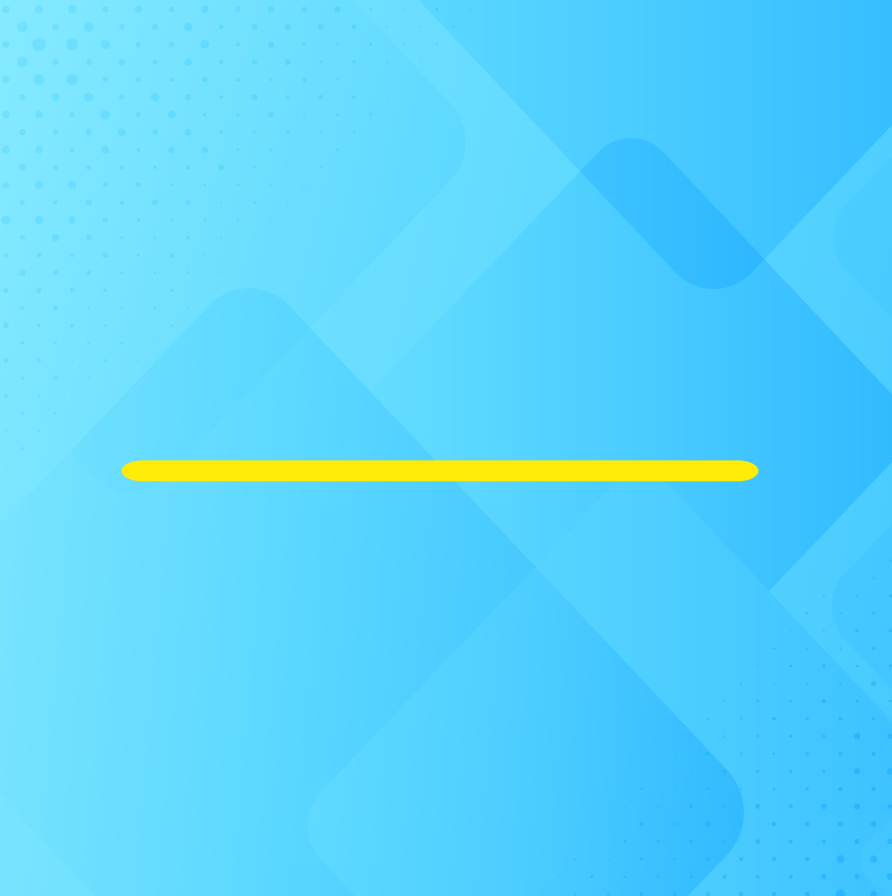
A Shadertoy shader for this background:

```glsl
// Sky-blue backdrop of overlapping rounded diamonds, halftone dots and a yellow bar.

const vec3 PALE = vec3(0.53, 0.92, 1.0);
const vec3 SKY  = vec3(0.35, 0.84, 1.0);
const vec3 DEEP = vec3(0.18, 0.72, 1.0);
const vec3 YELLOW = vec3(1.0, 0.92, 0.03);

float hash(vec2 p) {
    return fract(sin(dot(p, vec2(127.1, 311.7))) * 43758.5);
}

float coverage(float dist, float pixel) {
    return clamp(0.5 - dist / pixel, 0.0, 1.0);
}

// Maps a tone (0 pale, 1 deep) to a blue.
vec3 blueRamp(float tone) {
    vec3 low = mix(PALE, SKY, clamp(tone * 2.0, 0.0, 1.0));
    return mix(low, DEEP, clamp(tone * 2.0 - 1.0, 0.0, 1.1));
}

// Rounded box on the diagonal axes: x = falling lines, y = rising lines.
float diamond(vec2 diag, vec2 fallRange, vec2 riseRange, float radius, float pixel) {
    vec2 lo = vec2(fallRange.x, riseRange.x);
    vec2 hi = vec2(fallRange.y, riseRange.y);
    vec2 q = (abs(diag - 0.5 * (lo + hi)) - 0.5 * (hi - lo)) / 1.457 + radius;
    float dist = length(max(q, 0.0)) + min(max(q.x, q.y), 0.0) - radius;
    return coverage(dist, pixel);
}

// Staggered dots that shrink away from a corner.
float halftone(vec2 p, vec2 origin, vec2 corner, vec2 reach, float size, float pixel) {
    vec2 cell = vec2(0.0185, 0.0196);
    vec2 id = floor((p - origin) / cell + 0.5);
    vec2 center = origin + id * cell;
    vec2 away = abs(center - corner) / reach;
    float strength = 1.0 - away.x - away.y;
    float even = 1.0 - mod(id.x + id.y, 2.0);
    float chance = hash(id);
    float radius = mix(0.0012, size, max(strength, 0.0)) * mix(0.55, 1.15, chance * chance);
    return even * step(0.0, strength) * coverage(length(p - center) - radius, pixel);
}

void mainImage(out vec4 fragColor, in vec2 fragCoord) {
    float pixel = 1.0 / iResolution.y;
    vec2 p = fragCoord * pixel;
    p.y = 1.0 - p.y; // depth below the top edge
    vec2 diag = vec2(1.06 * p.x - p.y, 1.05 * p.x + p.y);

    // Shape masks
    float upperLeft  = diamond(diag, vec2(-0.419, 0.417), vec2(-2.0, 0.729), 0.058, pixel);
    float upperRight = diamond(diag, vec2(0.495, 2.0), vec2(-1.0, 1.185), 0.062, pixel);
    float middle     = diamond(diag, vec2(-0.2, 0.615), vec2(0.871, 1.561), 0.053, pixel);
    float lowerLeft  = diamond(diag, vec2(-0.887, 0.001), vec2(0.586, 1.806), 0.065, pixel);
    float lowerRight = diamond(diag, vec2(-0.58, 0.25), vec2(1.26, 3.0), 0.052, pixel);
    float sideTop    = diamond(diag, vec2(0.70, 2.0), vec2(1.22, 3.0), 0.05, pixel);
    float sideMiddle = diamond(diag, vec2(0.286, 2.0), vec2(1.63, 3.0), 0.05, pixel);
    float sideBottom = diamond(diag, vec2(0.046, 0.25), vec2(1.956, 3.0), 0.03, pixel);

    // Layered tones, each with its own slope
    float tone = 0.06 + 0.54 * p.x + 0.12 * p.y;
    tone = mix(tone, 0.02 + 0.78 * p.x + 0.2 * p.y, upperLeft);
    tone = mix(tone, 0.10 + 0.8 * p.x, upperRight);
    tone = mix(tone, -0.04 + p.x, middle);
    tone += 0.2 * upperRight * middle;
    tone += 0.06 * sideTop * (1.0 - middle);
    tone += 0.08 * sideMiddle;
    tone = mix(tone, 0.10 + 0.72 * p.x, lowerRight);
    tone -= 0.05 * sideBottom;
    tone = mix(tone, 0.13 + 0.9 * p.x + 0.08 * p.y, lowerLeft);
    tone += 0.04 * upperLeft * lowerLeft;
    tone -= 0.08 * lowerRight * lowerLeft * smoothstep(0.85, 0.55, p.x);

    // Halftone corners
    tone += 0.2 * halftone(p, vec2(0.0065, 0.0104), vec2(0.0), vec2(0.55, 0.56), 0.0078, pixel);
    tone += 0.25 * halftone(p, vec2(0.975, 0.802), vec2(1.0), vec2(0.4, 0.42), 0.0056, pixel);

    vec3 color = blueRamp(tone);

    // Bar with elliptical ends
    vec2 bar = abs(p - vec2(0.491, 0.5255));
    bar.x = max(bar.x - 0.332, 0.0) * 0.5;
    color = mix(color, YELLOW, coverage(length(bar) - 0.0117, pixel));

    fragColor = vec4(color, 1.0);
}
```
